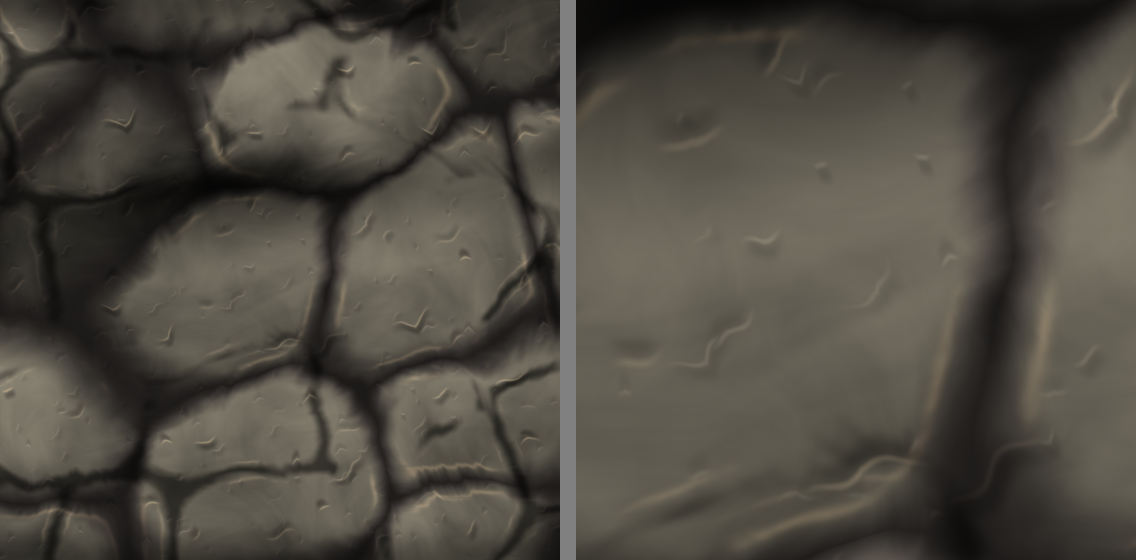
Left, the full canvas; right, a detail of the centre.
A Shadertoy shader for this texture:

```glsl
// Weathered grey-brown boulders with deep soft gaps, chipped rims and pale scratches.

vec2 hash2(vec2 p) {
    p = vec2(dot(p, vec2(127.1, 311.7)), dot(p, vec2(269.5, 183.3)));
    return fract(sin(p) * 43758.55);
}

mat2 turn(float a) {
    return mat2(cos(a), sin(a), -sin(a), cos(a));
}

// Layered, self-warping sines: cloudy signed noise
float mottle(vec2 p) {
    float sum = 0.0, amp = 0.5;
    for (int i = 0; i < 6; i++) {
        p = turn(0.65) * p * 1.7 + 2.3;
        p += 0.7 * sin(p.yx * 0.9 + float(i));
        sum += amp * sin(p.x) * sin(p.y);
        amp *= 0.6;
    }
    return sum;
}

// Cellular stones: x = rounded distance to the border, yz = offset from the seed, w = id
vec4 stoneCells(vec2 p) {
    vec2 base = floor(p), nearest = vec2(0.0), home = base;
    float best = 9.0;
    for (int y = -1; y <= 1; y++)
    for (int x = -1; x <= 1; x++) {
        vec2 c = base + vec2(x, y);
        vec2 r = c + 0.12 + 0.76 * hash2(c) - p;
        if (dot(r, r) < best) {
            best = dot(r, r);
            nearest = r;
            home = c;
        }
    }
    float blend = 0.0;
    for (int y = -2; y <= 2; y++)
    for (int x = -2; x <= 2; x++) {
        vec2 c = home + vec2(x, y);
        vec2 r = c + 0.12 + 0.76 * hash2(c) - p;
        vec2 gap = r - nearest;
        if (dot(gap, gap) > 0.0001)
            blend += exp(-22.0 * dot(0.5 * (r + nearest), normalize(gap)));
    }
    return vec4(-log(blend) / 22.0, -nearest, hash2(home + 5.0).x);
}

// Short bent scratches: x = pale lip, y = shadow beside it
vec2 scratches(vec2 p, float width) {
    vec2 marks = vec2(0.0), base = floor(p);
    for (int y = -1; y <= 1; y++)
    for (int x = -1; x <= 1; x++) {
        vec2 c = base + vec2(x, y);
        vec2 place = hash2(c), kind = hash2(c + 17.0);
        vec2 d = p - c - place;
        float angle = kind.x < 0.35 ? 1.9 + place.y : -0.75 + 0.8 * place.x;
        d = turn(angle) * d;
        d.y += (place.x - 0.3) * abs(d.x) + 0.04 * sin(d.x * 14.0 + 6.0 * place.y);
        float halfLength = 0.1 + 0.36 * kind.y * kind.y;
        float taper = 1.0 - smoothstep(0.2 * halfLength, halfLength, abs(d.x));
        taper *= step(kind.x, 0.72) * (0.35 + 0.65 * place.y);
        float lip = 1.0 - smoothstep(0.0, width, abs(d.y));
        float shade = 1.0 - smoothstep(0.0, 3.0 * width, abs(d.y - 2.2 * width));
        marks = max(marks, taper * vec2(lip, shade));
    }
    return marks;
}

// Thin bright chipped edge at a given distance from a border
float rim(float d, float at, float width) {
    float t = (d - at) / width;
    return exp(-t * t);
}

void mainImage(out vec4 fragColor, in vec2 fragCoord) {
    vec2 uv = fragCoord / iResolution.xy;
    float broad = mottle(uv * 1.8 + 4.0);
    float cloud = mottle(uv * 5.0 + 1.0);
    float fine = mottle(uv * 17.0);

    // Large tilted stones, with gaps from cracks to wide hollows
    vec2 warp = 0.035 * vec2(mottle(uv * 3.0 + 8.0), cloud);
    vec2 p = turn(-0.38) * (uv + warp) * vec2(2.5, 3.1) + vec2(3.4, 1.7);
    vec4 cell = stoneCells(p);
    float border = cell.x + 0.012 * fine;
    float gapWidth = mix(0.08, 0.34, smoothstep(-0.35, 0.4, broad + 0.4 * cloud));
    float stone = smoothstep(-0.02, gapWidth, border);

    // Rounded shading, lit from above, with patchy stains
    float tone = mix(0.11, 0.36, stone);
    float lift = dot(cell.yz, turn(-0.38) * vec2(-0.25, 1.0));
    tone += stone * (0.16 * lift + 0.13 * (cell.w - 0.5) + 0.10 * cloud);
    tone += 0.028 * fine * (0.4 + stone);

    // Narrow fissures across some stones
    float fissure = stoneCells(p * 1.45 + 9.0).x + 0.01 * fine;
    float cracked = smoothstep(-0.05, 0.25, mottle(uv * 3.3 + 6.0));
    tone *= 1.0 - 0.55 * cracked * (1.0 - smoothstep(0.0, 0.07, fissure));

    // Deep shadow under the upper course
    float depth = (uv.y - 0.66 - 0.13 * (uv.x - 0.5) + 0.05 * cloud) / 0.065;
    float hollow = exp(-depth * depth) * (0.65 + 0.35 * sin(uv.x * 7.0 + 5.2));
    tone *= 1.0 - 0.8 * hollow;

    // Broken pale rims and scratches
    float worn = smoothstep(0.0, 0.45, mottle(uv * 8.0 + 3.0));
    float pale = worn * (rim(border, 0.075, 0.014) + 0.7 * cracked * rim(fissure, 0.075, 0.012));
    vec2 bold = scratches(uv * 9.0 + 0.12 * cloud, 0.035);
    vec2 faint = scratches(uv * 19.0 + 40.0, 0.055);
    float exposed = (0.25 + 0.75 * stone) * (1.0 - 0.85 * hollow);
    tone *= 1.0 - 0.32 * bold.y - 0.12 * faint.y;
    tone += exposed * (0.12 * pale + 0.16 * bold.x + 0.08 * faint.x);

    // Dim upper and lower margins
    float margin = min(uv.y, 1.0 - uv.y) + 0.02 * cloud;
    tone *= mix(0.62, 1.0, smoothstep(0.0, 0.08, margin));
    tone = clamp(tone, 0.025, 0.62);

    // Olive stone faces, browner recesses and warm worn edges
    vec3 recess = vec3(1.05, 0.97, 0.91);
    vec3 face = vec3(1.04, 0.99, 0.87);
    vec3 tint = mix(recess, face, smoothstep(0.1, 0.9, stone + 0.3 * broad));
    tint += vec3(0.06, 0.0, -0.05) * clamp(pale + bold.x, 0.0, 1.0);
    fragColor = vec4(tone * tint, 1.0);
}
```
